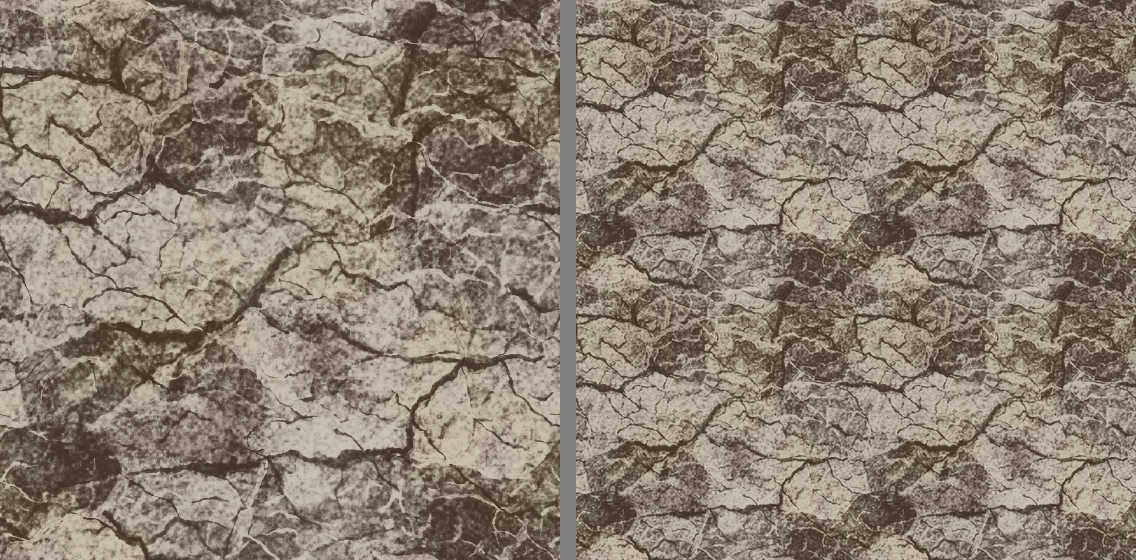
Left, the tile; right, the same tile 2 across and 2 down.
Write a WebGL 1 fragment shader that draws this texture.

```glsl
precision highp float;
// Tiling weathered cliff face: tilted stone facets, ledge shadows, dark stains and pale grain.
uniform vec2 u_resolution;

const vec3 DARK_STONE = vec3(0.25, 0.20, 0.15);
const vec3 PALE_STONE = vec3(0.80, 0.77, 0.72);
const vec3 STAIN_TINT = vec3(1.00, 0.97, 0.99);
const vec3 OCHRE_TINT = vec3(1.02, 1.00, 0.93);
const vec2 LIGHT_DIR = vec2(-0.45, 0.89);
const vec2 SLAB_COUNT = vec2(4.0, 5.0);
const float BLOCK_COUNT = 8.0;
const float CHIP_COUNT = 21.0;
const float SLAB_HEIGHT = 0.085;
const float BLOCK_HEIGHT = 0.036;
const float CHIP_HEIGHT = 0.012;
const float FACET_TILT = 1.9;
const float ROUGHNESS = 0.028;
const float WARP = 0.11;
const float RAGGEDNESS = 0.022;
const float SHADOW_REACH = 0.016;
const float STAIN_LEVEL = 0.53;
const float CONTRAST = 1.45;
const float BRIGHTNESS = 0.46;
const float SLOPE_STEP = 0.002;
const float TAU = 6.2831853;

vec3 hash3(vec2 p) {
  vec3 q = fract(p.xyx * vec3(0.1031, 0.1030, 0.0973));
  q += dot(q, q.yxz + 33.33);
  return fract((q.xxy + q.yzz) * q.zyx);
}

// Cell index wrapped to the period, then moved to its own seed region.
vec3 cellHash(vec2 cell, vec2 period, float seed) {
  return hash3(floor(mod(cell + 0.5, period)) + seed);
}

vec3 wrappedNoise(vec2 p, float period, float seed) {
  vec2 cell = floor(p);
  vec2 f = fract(p);
  f = f * f * (3.0 - 2.0 * f);
  vec2 size = vec2(period);
  vec3 low = mix(cellHash(cell, size, seed), cellHash(cell + vec2(1.0, 0.0), size, seed), f.x);
  vec3 high = mix(cellHash(cell + vec2(0.0, 1.0), size, seed), cellHash(cell + 1.0, size, seed), f.x);
  return mix(low, high, f.y);
}

vec3 layeredNoise(vec2 p, float frequency, float seed) {
  vec3 sum = vec3(0.0);
  float weight = 0.5;
  for (int i = 0; i < 4; i++) {
    sum += weight * wrappedNoise(p * frequency, frequency, seed);
    frequency *= 2.0;
    weight *= 0.5;
    seed += 17.0;
  }
  return sum / 0.9375;
}

// Cellular planes with narrow blended steps: x height, y border, z random tone.
vec3 facets(vec2 p, vec2 period, float sharpness, float seed) {
  vec2 cell = floor(p);
  vec2 sum = vec2(0.0);
  float total = 1e-18;
  float squares = 0.0;
  for (int j = -1; j <= 1; j++) {
    for (int i = -1; i <= 1; i++) {
      vec2 id = cell + vec2(float(i), float(j));
      vec3 site = cellHash(id, period, seed);
      vec3 plane = cellHash(id, period, seed + 41.0);
      vec2 offset = p - id - 0.1 - 0.8 * site.xy;
      float weight = exp(sharpness * (0.45 - dot(offset, offset)));
      float height = 0.8 * plane.z + FACET_TILT * dot(2.0 * plane.xy - 1.0, offset);
      sum += weight * vec2(height, site.z);
      total += weight;
      squares += weight * weight;
    }
  }
  return vec3(sum.x / total, 1.0 - squares / total / total, sum.y / total);
}

// Blocks are sheared by whole periods so they run down to the right.
vec3 relief(vec2 p) {
  vec3 slab = facets(p * SLAB_COUNT, SLAB_COUNT, 70.0, 3.0);
  vec3 block = facets(vec2(p.x + p.y, p.y) * BLOCK_COUNT, vec2(BLOCK_COUNT), 50.0, 101.0);
  vec3 chip = facets(p * CHIP_COUNT, vec2(CHIP_COUNT), 22.0, 211.0);
  float height = SLAB_HEIGHT * slab.x + BLOCK_HEIGHT * block.x + CHIP_HEIGHT * chip.x;
  height += ROUGHNESS * layeredNoise(p, 24.0, 57.0).x;
  return vec3(height, max(slab.y, 0.9 * block.y), mix(slab.z, block.z, 0.45));
}

void main() {
  vec2 uv = gl_FragCoord.xy / u_resolution;
  vec3 ragged = layeredNoise(uv, 32.0, 83.0) - 0.5;
  vec2 p = uv + WARP * (layeredNoise(uv, 5.0, 7.0).xy - 0.5) + RAGGEDNESS * ragged.xy;

  // Slope lighting and shadows below ledges
  vec3 rock = relief(p);
  vec2 slope = vec2(relief(p + vec2(SLOPE_STEP, 0.0)).x, relief(p + vec2(0.0, SLOPE_STEP)).x) - rock.x;
  float facing = -dot(slope, LIGHT_DIR) / SLOPE_STEP;
  float lit = min(facing / sqrt(1.0 + facing * facing), 0.65);
  float shadow = smoothstep(0.018, 0.07, relief(p + SHADOW_REACH * LIGHT_DIR).x - rock.x);

  // Speckled stains, broken cracks and fine grain
  vec3 patches = layeredNoise(p, 5.0, 131.0);
  vec3 grain = layeredNoise(uv, 160.0, 19.0) - 0.5;
  float stainField = patches.x + 0.24 * (rock.z - 0.5) + 0.35 * ragged.z + 0.4 * grain.x;
  float stain = smoothstep(-0.055, 0.055, stainField - STAIN_LEVEL);
  float crack = smoothstep(0.36, 0.5, rock.y) * smoothstep(0.5, 0.6, patches.y);

  // Pale mineral vein wandering up the face
  float veinX = 0.362 - 0.04 * sin(TAU * (uv.y - 0.6)) + 0.05 * (patches.z - 0.5);
  float vein = 1.0 - smoothstep(0.005, 0.013, abs(uv.x - veinX) + 0.03 * grain.y);
  vein *= smoothstep(0.42, 0.54, patches.y);

  float tone = BRIGHTNESS + 1.5 * lit - 0.95 * stain - 0.9 * shadow - 0.7 * crack;
  tone += 3.2 * grain.z + 1.6 * (patches.z - 0.5);
  tone = mix(tone, 0.3 + 0.8 * lit + 3.0 * grain.z, 0.6 * vein);
  float shade = 1.0 / (1.0 + exp(-CONTRAST * tone));

  vec3 color = mix(DARK_STONE, PALE_STONE, shade);
  color *= mix(vec3(1.0), STAIN_TINT, stain);
  color *= mix(vec3(1.0), OCHRE_TINT, max(vein, 0.7 * smoothstep(0.45, 0.65, patches.y)));
  gl_FragColor = vec4(color, 1.0);
}
```
